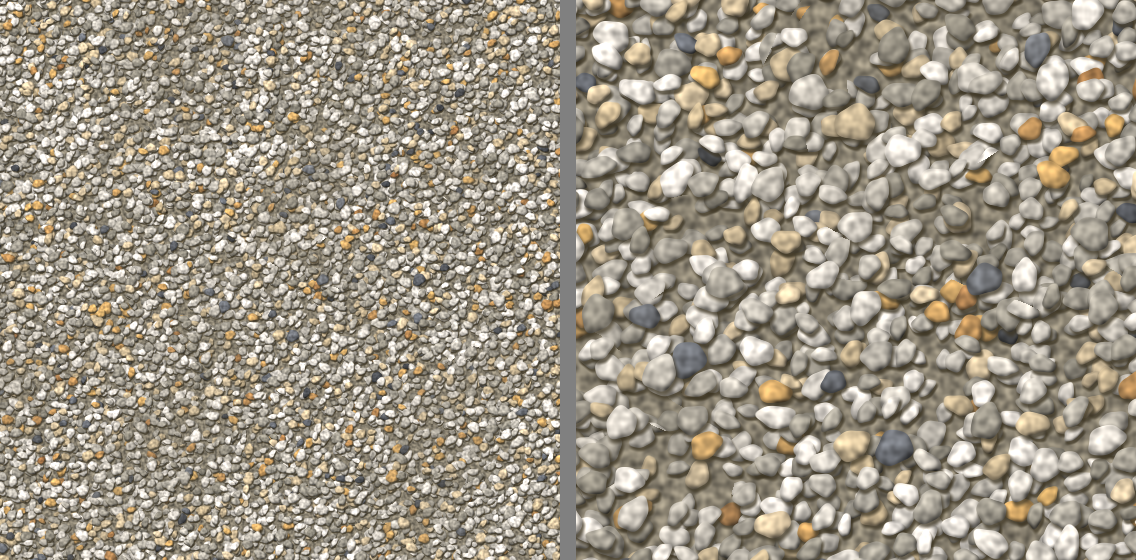
Left, the full canvas; right, a detail of the centre.
This texture is drawn by a WebGL 1 fragment shader. Its source:

```glsl
precision highp float;

uniform vec2 u_resolution;

#define STONES_ACROSS 51.0
#define LAYER_SHRINK 6.0
#define JITTER 0.84
#define TILT 0.4
#define TILT_SPREAD 2.0
#define SHADOW_STRENGTH 0.74
#define DOME_SHADE 0.27
#define RIM_SHADE 0.27
#define GRAIN 0.38
#define LIGHT_DIR vec2(-0.45, 0.89)

const vec3 MORTAR = vec3(0.53, 0.50, 0.435);
const vec3 SHADOW = vec3(0.245, 0.215, 0.145);
const vec3 GREY_STONE = vec3(0.56, 0.54, 0.49);
const vec3 WHITE_STONE = vec3(0.975, 0.95, 0.92);
const vec3 TAN_STONE = vec3(0.84, 0.74, 0.57);
const vec3 OCHRE_STONE = vec3(0.87, 0.70, 0.43);
const vec3 RUST_STONE = vec3(0.64, 0.45, 0.28);
const vec3 SLATE_STONE = vec3(0.33, 0.34, 0.36);

vec4 hash4(vec2 cell) {
  vec4 p = fract(cell.xyxy * vec4(0.1031, 0.1030, 0.0973, 0.1099));
  p += dot(p, p.wzxy + 33.33);
  return fract((p.xxyz + p.yzzw) * p.zywx);
}

float gradientDot(vec2 corner, vec2 offset) {
  float angle = 6.2832 * hash4(corner + 211.0).x;
  return dot(vec2(cos(angle), sin(angle)), offset);
}

float gradientNoise(vec2 p) {
  vec2 i = floor(p);
  vec2 f = p - i;
  vec2 u = f * f * f * (f * (f * 6.0 - 15.0) + 10.0);
  vec2 e = vec2(1.0, 0.0);
  float low = mix(gradientDot(i, f), gradientDot(i + e, f - e), u.x);
  float high = mix(gradientDot(i + e.yx, f - e.yx),
                   gradientDot(i + 1.0, f - 1.0), u.x);
  return mix(low, high, u.y);
}

// Relative radius in a lumpy, rotated ellipse: 0 at the centre, 1 at the edge
float stoneRadius(vec2 offset, float angle, vec2 radii, float phase) {
  float c = cos(angle), s = sin(angle);
  vec2 q = vec2(c * offset.x + s * offset.y, c * offset.y - s * offset.x) / radii;
  float around = atan(q.y, q.x + 0.0001);
  float lumps = 0.07 * sin(3.0 * around + phase) + 0.04 * sin(5.0 * around - 2.0 * phase);
  return length(q) * (1.0 + lumps);
}

// Mostly grey to white, some tan, a few ochre, rust and slate
vec3 stoneColor(float kind, float tone) {
  vec3 color = mix(GREY_STONE, WHITE_STONE, pow(tone, 0.9));
  if (kind < 0.23) color = mix(color, TAN_STONE, 0.75);
  if (kind < 0.085) color = mix(RUST_STONE, OCHRE_STONE, sqrt(tone));
  if (kind < 0.024) color = SLATE_STONE * (0.8 + 0.6 * tone);
  return color;
}

vec3 addLayer(vec3 color, vec2 uv, float level, float patches, float grain) {
  float scale = STONES_ACROSS + LAYER_SHRINK * (2.0 - level);
  vec2 p = uv * scale + level * vec2(37.37, 71.61);
  vec2 home = floor(p);
  float pixel = scale / u_resolution.y;
  float presence = 1.0 - 0.16 * level + 0.4 * min(patches, 0.0);
  float exposure = 0.89 + 0.065 * level;

  for (int j = 1; j >= -1; j--) {
    for (int i = -1; i <= 1; i++) {
      vec2 cell = home + vec2(float(i), float(j));
      vec4 place = hash4(cell + 13.0 * level);
      vec4 look = hash4(cell + 57.0 + 29.0 * level);
      if (place.w > presence) continue;

      vec2 offset = p - cell - 0.5 - JITTER * (place.xy - 0.5);
      float major = mix(0.38, 0.62, place.z * place.z);
      vec2 radii = major * vec2(1.0, mix(0.54, 0.88, look.z));
      float angle = TILT + TILT_SPREAD * (look.w - 0.5);
      float phase = 6.2832 * fract(look.x * 17.0);

      // Shadow cast away from the light
      float shade = stoneRadius(offset + 0.13 * LIGHT_DIR, angle, radii, phase);
      color = mix(color, SHADOW, SHADOW_STRENGTH * (1.0 - smoothstep(0.82, 1.22, shade)));

      // Domed stone with a darker rim
      float r = stoneRadius(offset, angle, radii, phase);
      float edge = 0.6 * pixel / radii.y;
      float cover = 1.0 - smoothstep(1.0 - edge, 1.0 + edge, r);
      float facing = dot(offset, LIGHT_DIR) / radii.y;
      float light = 1.05 + DOME_SHADE * facing * r + GRAIN * grain;
      light -= RIM_SHADE * smoothstep(0.6, 1.0, r);
      vec3 stone = stoneColor(look.x, look.y) * exposure * light;
      stone = mix(stone, MORTAR, clamp(0.05 - 0.4 * patches, 0.0, 0.3));
      color = mix(color, stone, cover);
    }
  }
  return color;
}

void main() {
  vec2 uv = gl_FragCoord.xy / u_resolution.y;
  float patches = gradientNoise(uv * 4.5) + 0.5 * gradientNoise(uv * 11.0 + 5.0);
  float grain = gradientNoise(uv * 160.0) + 0.6 * gradientNoise(uv * 240.0 + 9.0);

  // Mortar bed, then stones from the most buried to the most exposed
  vec3 color = MORTAR * (1.0 + 0.5 * grain);
  for (int k = 0; k < 3; k++) {
    color = addLayer(color, uv, float(k), patches, grain);
  }
  gl_FragColor = vec4(clamp(color, 0.0, 1.0), 1.0);
}
```
